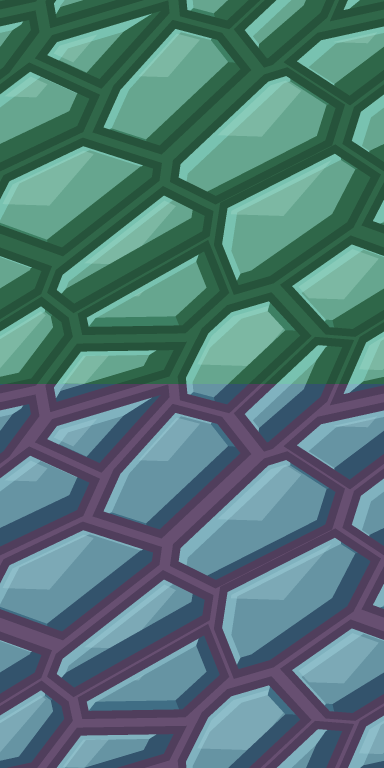
Write a WebGL 2 fragment shader that draws this pattern.

```glsl
#version 300 es
precision highp float;

uniform vec2 u_resolution;
out vec4 fragColor;

struct Palette { vec3 ground, outline, shade, dusk, body, light, sheen; };

const Palette MOSS = Palette(
    vec3(0.19, 0.405, 0.285), vec3(0.15, 0.325, 0.23), vec3(0.185, 0.405, 0.285),
    vec3(0.24, 0.50, 0.39), vec3(0.40, 0.65, 0.56), vec3(0.47, 0.76, 0.69),
    vec3(0.66, 0.87, 0.80));
const Palette DUSK = Palette(
    vec3(0.405, 0.31, 0.445), vec3(0.315, 0.245, 0.36), vec3(0.20, 0.325, 0.425),
    vec3(0.25, 0.43, 0.52), vec3(0.40, 0.58, 0.64), vec3(0.50, 0.70, 0.75),
    vec3(0.66, 0.83, 0.86));

// Slanted integer lattice: the pattern repeats once per unit square
const float STONES_PER_TILE = 14.0;
const mat2 TO_CELL = mat2(2.0, -3.0, 2.0, 4.0);
const mat2 FROM_CELL = mat2(4.0, 3.0, -2.0, 2.0) / STONES_PER_TILE;

const float JITTER = 0.70;
const float GAP_MIN = 0.019;
const float GAP_SPREAD = 0.022;
const float OUTLINE_WIDTH = 0.021;
const float LIT_BEVEL = 0.026;
const float SHADE_BEVEL = 0.040;
const float DUSK_LIMIT = -0.5;
const float SHEEN_INSET = 0.011;
const float SHEEN_STRENGTH = 0.33;
const vec2 STONE_AXIS = vec2(0.8, 0.6);
const vec2 LIGHT_DIR = vec2(-0.894, 0.447);
const int SAMPLES = 3;

vec2 hash2(vec2 p) {
    return fract(sin(vec2(dot(p, vec2(12.99, 78.23)), dot(p, vec2(39.35, 11.14)))) * 4375.85);
}

// Identity of a lattice cell, equal for all its repeats
vec2 cellId(vec2 cell) {
    return mod(floor(FROM_CELL * cell * STONES_PER_TILE + 0.5), STONES_PER_TILE);
}

vec2 stoneCentre(vec2 cell) {
    return cell + 0.5 + JITTER * (hash2(cellId(cell)) - 0.5);
}

vec2 nearestCell(vec2 q) {
    vec2 best = floor(q);
    float bestDist = 1e3;
    for (int y = -1; y <= 1; y++)
    for (int x = -1; x <= 1; x++) {
        vec2 cell = floor(q) + vec2(x, y);
        float dist = distance(q, stoneCentre(cell));
        if (dist < bestDist) { bestDist = dist; best = cell; }
    }
    return best;
}

vec3 stoneColor(vec2 p, Palette pal) {
    vec2 q = TO_CELL * p;
    vec2 home = nearestCell(q);
    vec2 centre = stoneCentre(home);

    // Each neighbour cuts one straight side and one bevel
    float rim = 1e3;
    float top = 1e3;
    float facetLight = 0.0;
    for (int y = -2; y <= 2; y++)
    for (int x = -2; x <= 2; x++) {
        if (x == 0 && y == 0) continue;
        vec2 cell = home + vec2(x, y);
        vec2 other = stoneCentre(cell);
        vec2 across = other - centre;
        vec2 slope = across * TO_CELL;
        vec2 rnd = hash2(cellId(home) + 17.0 * cellId(cell) + 3.0);
        float side = dot(0.5 * (centre + other) - q, across) / length(slope);
        side -= GAP_MIN + GAP_SPREAD * rnd.x;
        float lit = dot(normalize(slope), LIGHT_DIR);
        float bevel = (lit > 0.0 ? LIT_BEVEL : SHADE_BEVEL) * abs(lit) * (0.6 + 0.8 * rnd.y);
        rim = min(rim, side);
        if (side - bevel < top) { top = side - bevel; facetLight = lit; }
    }

    if (rim < -OUTLINE_WIDTH) return pal.ground;
    if (rim < 0.0) return pal.outline;

    // Shaded facets stay plain; lit facets and the top may carry a sheen
    if (top < 0.0 && facetLight < 0.0)
        return facetLight < DUSK_LIMIT ? pal.shade : pal.dusk;
    vec3 color = top < 0.0 ? pal.light : pal.body;

    // Bent wedge of sheen along the upper flank
    vec2 offset = FROM_CELL * (q - centre);
    float along = dot(offset, STONE_AXIS);
    float height = dot(offset, vec2(-STONE_AXIS.y, STONE_AXIS.x));
    float bend = 0.05 * hash2(cellId(home) + 41.0).x;
    float wedge = height - max(0.22 * along, -0.8 * (along + bend)) - 0.008;
    if (wedge > 0.0 && rim > SHEEN_INSET) color = mix(color, pal.sheen, SHEEN_STRENGTH);
    return color;
}

void main() {
    // Average a small grid of samples for smooth edges
    vec3 sum = vec3(0.0);
    for (int j = 0; j < SAMPLES; j++)
    for (int i = 0; i < SAMPLES; i++) {
        vec2 shift = (vec2(i, j) + 0.5) / float(SAMPLES) - 0.5;
        vec2 p = (gl_FragCoord.xy + shift) / u_resolution * vec2(1.0, 2.0);
        if (p.y > 1.0) sum += stoneColor(p, MOSS);
        else sum += stoneColor(p, DUSK);
    }
    fragColor = vec4(sum / float(SAMPLES * SAMPLES), 1.0);
}
```
